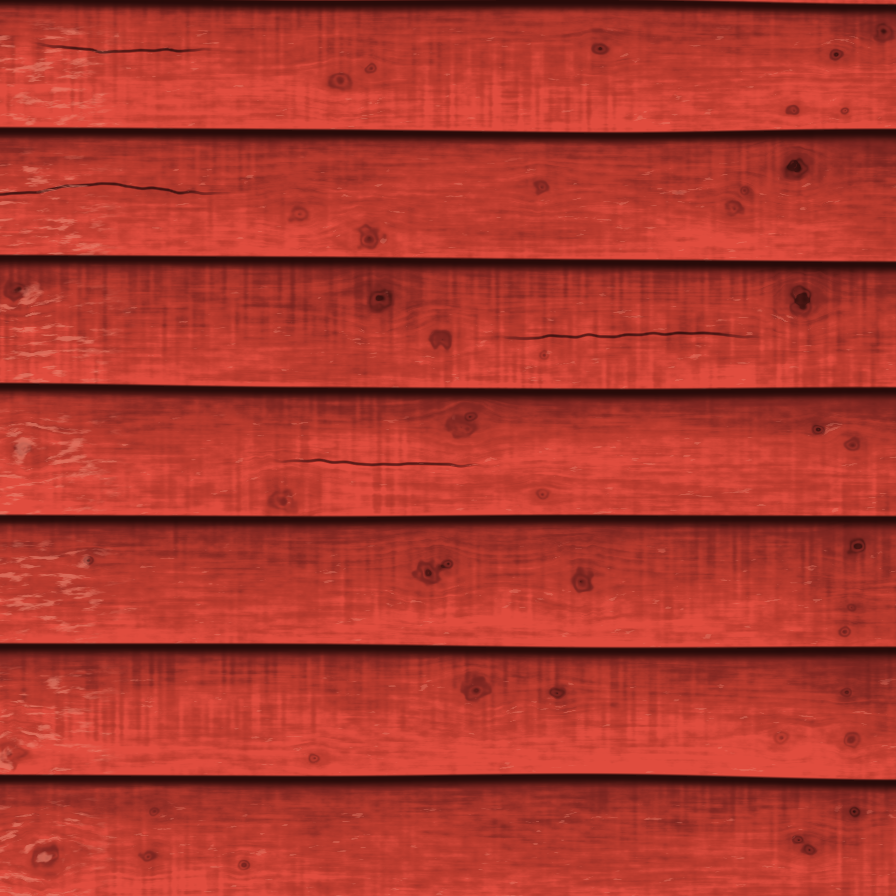
Give the GLSL for this texture, as a Shadertoy shader.

```glsl
// Weathered red clapboard siding: seven overlapping boards with grain, knots, cracks and worn paint.

const float PITCH = 0.144;                         // board height
const vec3 DEEP_SHADOW = vec3(0.13, 0.035, 0.03);
const vec3 DARK_RED    = vec3(0.50, 0.15, 0.13);
const vec3 BARN_RED    = vec3(0.73, 0.23, 0.18);
const vec3 BRIGHT_RED  = vec3(0.88, 0.30, 0.245);
const vec3 WORN_PINK   = vec3(0.92, 0.52, 0.44);

float hash(vec2 p) {
    vec3 q = fract(vec3(p.xyx) * 0.1031);
    q += dot(q, q.yzx + 33.33);
    return fract((q.x + q.y) * q.z);
}

float noise(vec2 p) {
    vec2 i = floor(p), f = fract(p);
    f = f * f * (3.0 - 2.0 * f);
    return mix(mix(hash(i), hash(i + vec2(1, 0)), f.x),
               mix(hash(i + vec2(0, 1)), hash(i + vec2(1, 1)), f.x), f.y);
}

float fbm(vec2 p) {
    float sum = 0.0, amp = 0.5;
    for (int i = 0; i < 4; i++) {
        sum += amp * noise(p);
        p = p * 2.03 + 17.3;
        amp *= 0.5;
    }
    return sum / 0.9375;
}

// Red paint from shadowed to sunlit, indexed by tone
vec3 paint(float tone) {
    vec3 c = mix(DEEP_SHADOW, DARK_RED, smoothstep(0.10, 0.50, tone));
    c = mix(c, BARN_RED, smoothstep(0.46, 0.74, tone));
    return mix(c, BRIGHT_RED, smoothstep(0.70, 0.90, tone));
}

// Scattered knots: x = darkness, y = sideways push on the grain
vec2 knots(vec2 p, float board) {
    vec2 result = vec2(0.0);
    for (int i = 0; i < 7; i++) {
        vec2 id = vec2(float(i) * 3.0 + 5.0, board * 7.0 + 2.0);
        float x = i < 2 ? 0.87 + 0.1 * hash(id) : hash(id);
        vec2 center = vec2(x, (board + 0.2 + 0.68 * hash(id + 41.0)) * PITCH);
        float size = mix(0.005, 0.014, pow(hash(id + 83.0), 2.0));
        vec2 d = (p - center) * vec2(0.85, 1.0);
        float r = length(d) / size + 0.7 * (noise(p * 130.0 + id) - 0.5);
        float rings = 0.65 + 0.35 * cos(r * 7.0);
        float strength = 0.45 + 0.55 * hash(id + 127.0);
        result.x += strength * rings * (1.0 - smoothstep(0.35, 1.35, r));
        result.x += 0.22 * strength * exp(-r * r * 0.22);
        result.y += d.y * exp(-r * r * 0.12);
    }
    return result;
}

// Thin wandering split along part of a board
float crack(vec2 p, float board, float pixel) {
    vec2 id = vec2(board * 5.0 + 9.0, 61.0);
    float center = hash(id), reach = 0.08 + 0.2 * hash(id + 7.0);
    float level = (board + 0.3 + 0.35 * hash(id + 19.0)) * PITCH;
    float path = level + 0.014 * (noise(vec2(p.x * 9.0, board)) - 0.5)
               + 0.003 * (noise(vec2(p.x * 70.0, board + 8.0)) - 0.5);
    float taper = 1.0 - smoothstep(0.5 * reach, reach, abs(p.x - center));
    float line = 1.0 - smoothstep(0.0005, 0.0014 + pixel, abs(p.y - path));
    return line * taper * step(0.4, hash(id + 31.0));
}

void mainImage(out vec4 fragColor, in vec2 fragCoord) {
    vec2 uv = fragCoord / iResolution.xy;
    float pixel = 1.0 / iResolution.y;

    // Board rows, counted downward, with slightly tilted and bowed edges
    float s = (1.0 - uv.y - 0.002 - 0.005 * (uv.x - 0.5)) / PITCH;
    float seam = round(s);
    float bow = 0.05 * (noise(vec2(uv.x * 3.0, seam * 9.0 + 50.0)) - 0.5);
    s -= bow * (1.0 - 2.0 * abs(s - seam));
    float board = floor(s), q = s - board, fromSeam = s - round(s);
    vec2 p = vec2(uv.x, s * PITCH);
    vec2 seed = vec2(board * 23.7 + 40.0, board * 11.3 + 70.0);

    // Wood grain, bent around the knots
    vec2 knot = knots(p, board);
    float gy = p.y - 0.7 * knot.y;
    float broad = fbm(vec2(p.x * 4.0, gy * 22.0) + seed);
    float fine = fbm(vec2(p.x * 16.0, gy * 230.0) + seed);
    float mottle = fbm(p * vec2(90.0, 150.0) + seed);
    float arches = sin(75.0 * noise(vec2(p.x * 2.2, gy * 18.0) + seed) + 5.0 * fine);

    // Vertical saw marks, in patches
    float sawPatch = smoothstep(0.35, 0.7, noise(vec2(p.x * 5.0, q * 1.5) + seed + 5.0));
    float saw = noise(vec2(p.x * 210.0, q * 2.5) + seed) - 0.5;

    // Tone: darker under the lap, brighter toward the lower lip
    float tone = 0.69 + 0.13 * smoothstep(0.1, 0.95, q) + 0.05 * (hash(seed) - 0.5);
    tone += 0.24 * (broad - 0.5) + 0.20 * (fine - 0.5) + 0.16 * (mottle - 0.5);
    tone += 0.018 * arches + saw * mix(0.04, 0.15, sawPatch);
    tone -= 0.07 * smoothstep(0.82, 1.0, uv.x);
    tone += 0.05 * smoothstep(0.9, 0.97, q);
    tone *= 1.0 - 0.42 * exp(-q * 7.0);
    tone *= 1.0 - 0.6 * min(knot.x, 1.0);
    tone *= 1.0 - 0.6 * crack(p, board, pixel);
    vec3 color = paint(tone);

    // Paint worn to pale flecks, mostly at the left end
    float leftEnd = 1.0 - smoothstep(0.06, 0.16, uv.x + 0.06 * (broad - 0.5));
    float flecks = fbm(vec2(p.x * 55.0 + gy * 45.0, gy * 210.0) + seed + 9.0);
    float wear = smoothstep(0.53, 0.75, flecks) * leftEnd * smoothstep(0.1, 0.35, q);
    wear += 0.6 * smoothstep(0.74, 0.84, flecks) * smoothstep(0.15, 0.3, q);
    color = mix(color, WORN_PINK, 0.6 * min(wear, 1.0));

    // Dark gap and cast shadow at each lap
    float lip = smoothstep(-0.015 - pixel / PITCH, 0.0, fromSeam);
    float gap = lip * (1.0 - smoothstep(0.015, 0.11, fromSeam));
    color = mix(color, DEEP_SHADOW, 0.93 * gap);

    fragColor = vec4(color, 1.0);
}
```
